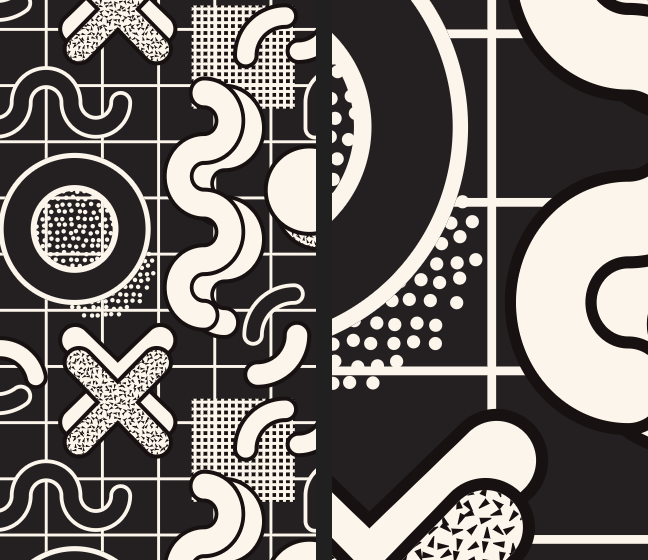
Left, the full canvas; right, a detail of the centre.
A WebGL 1 fragment shader for this pattern:

```glsl
precision highp float;

uniform vec2 u_resolution;

// Lengths are in design units: the canvas is VIEW units wide, y runs down.
const float VIEW = 432.0;
const float TILE = 537.6;
const float GRID_STEP = 76.8;
const vec2 GRID_ORIGIN = vec2(63.2, 40.2);
const float GRID_HALF = 2.0;
const float HALO = 5.5;
const float STROKE = 2.6;
const float DOT_STEP = 9.4;
const float DOT_RADIUS = 3.0;
const float CHIP_STEP = 6.2;
const float MESH_STEP = 9.4;
const float MESH_HALF = 2.1;
const float PATCH_HALF = 70.5;
const vec3 INK = vec3(0.14, 0.125, 0.13);
const vec3 DEEP_INK = vec3(0.09, 0.065, 0.065);
const vec3 CREAM = vec3(0.985, 0.96, 0.92);

float pixelSize;

float cover(float d) { return clamp(0.5 - d / pixelSize, 0.0, 1.0); }

vec2 hash2(vec2 p) {
  return fract(sin(vec2(dot(p, vec2(127.1, 311.7)), dot(p, vec2(269.5, 183.3)))) * 43758.5);
}

// Position relative to the nearest repeat of a motif.
vec2 around(vec2 p, vec2 center) {
  return mod(p - center + 0.5 * TILE, TILE) - 0.5 * TILE;
}

float segment(vec2 p, vec2 a, vec2 b) {
  vec2 ab = b - a;
  return length(p - a - ab * clamp(dot(p - a, ab) / dot(ab, ab), 0.0, 1.0));
}

// Distance to an arc centred on direction mid, spread degrees either way.
float arc(vec2 p, float radius, float mid, float spread) {
  vec2 dir = vec2(cos(radians(mid)), sin(radians(mid)));
  vec2 q = vec2(abs(dot(p, vec2(-dir.y, dir.x))), dot(p, dir));
  vec2 end = vec2(sin(radians(spread)), cos(radians(spread)));
  return end.y * q.x > end.x * q.y ? length(q - end * radius) : abs(length(q) - radius);
}

// Four alternating half circles running down from the origin.
float snake(vec2 p, float radius) {
  float d = 1e4;
  for (int i = 0; i < 4; i++) {
    float k = float(i);
    float side = 180.0 * mod(k, 2.0);
    d = min(d, arc(p - vec2(0.0, radius * (2.0 * k + 1.0)), radius, side, 90.0));
  }
  return d;
}

float crossShape(vec2 p, vec2 reach, float radius) {
  return segment(abs(p), vec2(0.0), reach) - radius;
}

// Scattered dots inside the ring and in its offset shadow.
float dots(vec2 p) {
  float d = 1e4;
  for (int j = -1; j <= 1; j++) {
    for (int i = -1; i <= 1; i++) {
      vec2 cell = floor(p / DOT_STEP) + vec2(float(i), float(j));
      vec2 c = (cell + 0.5 + 0.36 * (hash2(cell) - 0.5)) * DOT_STEP;
      c.x += DOT_STEP * 0.25 * (mod(cell.y, 2.0) - 0.5);
      bool inside = length(c) < 56.0 || length(c - vec2(35.0, 49.0)) < 74.0;
      if (inside) d = min(d, length(p - c) - DOT_RADIUS);
    }
  }
  return d;
}

// Tapered slivers at random angles.
float chips(vec2 p) {
  float d = 1e4;
  for (int j = -1; j <= 1; j++) {
    for (int i = -1; i <= 1; i++) {
      vec2 cell = floor(p / CHIP_STEP) + vec2(float(i), float(j));
      vec2 q = p - (cell + 0.5 + 0.6 * (hash2(cell) - 0.5)) * CHIP_STEP;
      float a = 6.283 * hash2(cell + 37.0).x;
      q = vec2(q.x * cos(a) + q.y * sin(a), q.y * cos(a) - q.x * sin(a));
      d = min(d, max(abs(q.x) - 2.6, abs(q.y) - 0.9 - 0.25 * q.x));
    }
  }
  return d;
}

vec3 solid(vec3 color, float d) {
  color = mix(color, DEEP_INK, cover(d - HALO));
  return mix(color, CREAM, cover(d));
}

vec3 outlined(vec3 color, float d) {
  color = mix(color, INK, cover(d));
  return mix(color, CREAM, cover(abs(d) - STROKE));
}

vec3 chipped(vec3 color, float d, vec2 p) {
  return mix(solid(color, d), DEEP_INK, cover(max(d, chips(p))));
}

void main() {
  pixelSize = VIEW / u_resolution.x;
  vec2 p = vec2(gl_FragCoord.x, u_resolution.y - gl_FragCoord.y) * pixelSize;
  vec3 color = INK;

  // Mesh patch, dots and the wide grid
  vec2 q = around(p, vec2(332.5, 78.0));
  float patchEdge = max(abs(q.x), abs(q.y)) - PATCH_HALF;
  vec2 mesh = abs(mod(q + 0.5 * MESH_STEP, MESH_STEP) - 0.5 * MESH_STEP);
  color = mix(color, DEEP_INK, cover(patchEdge));
  color = mix(color, CREAM, cover(max(patchEdge, min(mesh.x, mesh.y) - MESH_HALF)));
  vec2 ring = around(p, vec2(102.0, 313.0));
  color = mix(color, CREAM, cover(dots(ring)));
  vec2 grid = abs(mod(p - GRID_ORIGIN + 0.5 * GRID_STEP, GRID_STEP) - 0.5 * GRID_STEP);
  color = mix(color, CREAM, cover(min(grid.x, grid.y) - GRID_HALF));

  // Double ring
  float r = length(ring);
  color = mix(color, INK, cover(abs(r - 78.5) - 25.5));
  color = mix(color, CREAM, cover(min(abs(r - 100.5) - 3.5, abs(r - 56.0) - 4.0)));

  // Crosses
  q = around(p, vec2(161.0, 550.0));
  color = solid(color, crossShape(q + vec2(0.0, 29.0), vec2(58.0, 56.0), 18.0));
  color = chipped(color, crossShape(q, vec2(53.0, 54.5), 17.0), q);

  // Outlined squiggle
  q = around(p, vec2(29.0, 140.0));
  float tube = snake(vec2(q.y, 136.0 - q.x), 34.0);
  tube = min(tube, segment(q, vec2(-136.0, 0.0), vec2(-136.0, 35.0)));
  color = outlined(color, tube - 13.0);

  // Upright snake over its shadow
  q = around(p, vec2(279.0, 279.0)) + vec2(0.0, 152.0);
  vec2 squeeze = vec2(0.93, 1.0);
  color = solid(color, snake((q - vec2(28.0, 10.0)) / squeeze, 38.0) - 17.0);
  color = solid(color, snake(q / squeeze, 38.0) - 17.0);

  // Disc over its chipped shadow
  q = around(p, vec2(423.0, 260.0));
  color = chipped(color, length(q - vec2(14.0, 21.0)) - 57.0, q);
  color = solid(color, length(q) - 57.0);

  // Bent capsules
  color = solid(color, arc(around(p, vec2(390.0, 76.0)), 54.0, 225.0, 45.0) - 12.0);
  color = solid(color, arc(around(p, vec2(408.0, 24.0)), 46.0, 45.0, 45.0) - 12.0);
  color = outlined(color, arc(around(p, vec2(402.0, 458.0)), 56.0, 225.0, 45.0) - 12.0);
  color = solid(color, arc(around(p, vec2(352.0, 458.0)), 54.0, 45.0, 45.0) - 14.0);
  color = solid(color, arc(around(p, vec2(0.0, 526.0)), 50.0, -68.0, 56.0) - 11.0);
  color = outlined(color, arc(around(p, vec2(-4.0, 497.0)), 55.0, 82.0, 28.0) - 13.0);

  gl_FragColor = vec4(color, 1.0);
}
```
